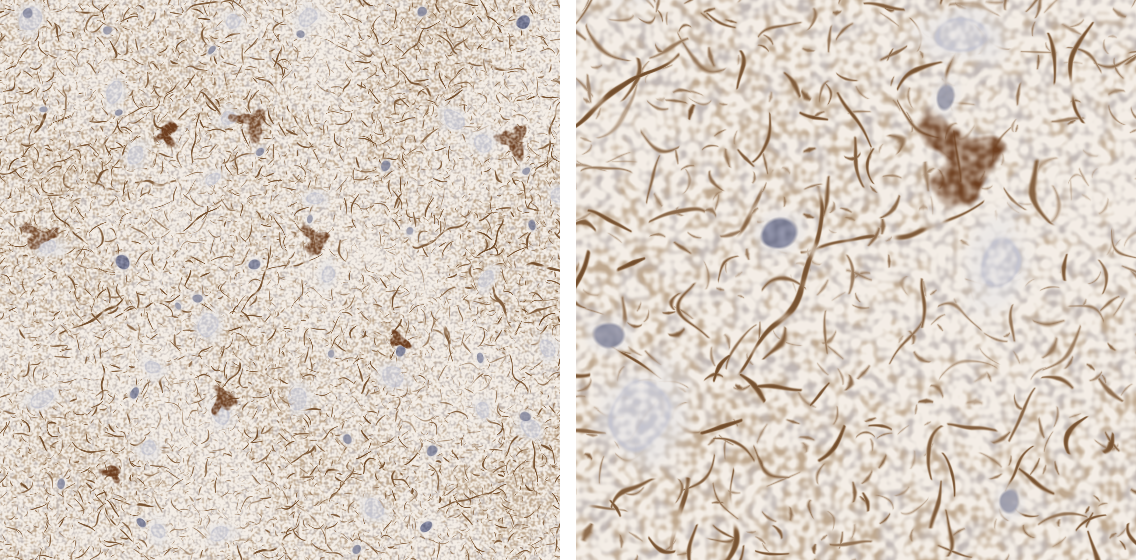
Left, the full canvas; right, a detail of the centre.
This texture is drawn by a Shadertoy shader. Its source:

```glsl
// Stained tissue section: brown wiggly fibres, blue-grey nuclei and brown cell bodies on a grainy cream ground.

const vec3 CREAM       = vec3(0.955, 0.930, 0.900);
const vec3 TAN_GRAIN   = vec3(0.750, 0.660, 0.560);
const vec3 GREY_GRAIN  = vec3(0.755, 0.720, 0.710);
const vec3 FIBRE_LIGHT = vec3(0.680, 0.550, 0.420);
const vec3 FIBRE_DARK  = vec3(0.440, 0.295, 0.165);
const vec3 SOMA_BROWN  = vec3(0.430, 0.245, 0.120);
const vec3 HALO_PALE   = vec3(0.915, 0.905, 0.905);
const vec3 NUCLEUS_PALE = vec3(0.770, 0.770, 0.815);
const vec3 NUCLEUS_DARK = vec3(0.460, 0.475, 0.580);

const float GRAIN_FREQ  = 200.0;
const float WIGGLE_FREQ = 28.0;
const float WIGGLE      = 0.012;
const float EDGE_SOFT   = 0.0012;
const float TAU         = 6.28319;

vec3 hash3(vec2 p) {
    vec3 q = fract(p.xyx * vec3(0.1031, 0.1030, 0.0973));
    q += dot(q, q.yxz + 33.33);
    return fract((q.xxy + q.yzz) * q.zyx);
}

vec2 turn(vec2 p, float angle) {
    float c = cos(angle), s = sin(angle);
    return vec2(c * p.x - s * p.y, s * p.x + c * p.y);
}

float corner(vec2 cell, vec2 offset) {
    float angle = TAU * hash3(cell).x;
    return dot(vec2(cos(angle), sin(angle)), offset);
}

// Gradient noise, about -0.7 to 0.7
float noise(vec2 p) {
    vec2 i = floor(p), f = p - i, e = vec2(1.0, 0.0);
    vec2 u = f * f * f * (f * (f * 6.0 - 15.0) + 10.0);
    return mix(mix(corner(i, f), corner(i + e, f - e), u.x),
               mix(corner(i + e.yx, f - e.yx), corner(i + e.xx, f - e.xx), u.x), u.y);
}

float edgeWidth() {
    return max(EDGE_SOFT, 0.7 / min(iResolution.x, iResolution.y));
}

// Scattered bent, tapered strokes; halfLen is in cells, width in canvas units
float fibres(vec2 p, float cells, float halfLen, float width, float keep, float seed) {
    float ink = 0.0, aa = edgeWidth();
    vec2 q = p * cells, base = floor(q);
    for (int k = 0; k < 9; k++) {
        vec2 cell = base + vec2(k % 3 - 1, k / 3 - 1);
        vec3 place = hash3(cell + seed), shape = hash3(cell + seed + 57.0);
        if (shape.z > keep) continue;
        vec2 d = turn(q - cell - place.xy, TAU * place.z);
        float len = halfLen * mix(0.3, 1.0, shape.x);
        d.y += (shape.y - 0.5) * d.x * d.x / halfLen;
        float dist = length(vec2(max(abs(d.x) - len, 0.0), d.y)) / cells;
        float w = width * mix(0.6, 1.1, place.x) * (1.0 - 0.5 * min(abs(d.x) / len, 1.0));
        float strength = mix(0.55, 1.0, fract(shape.x * 7.0 + shape.y * 5.0));
        ink = max(ink, strength * (1.0 - smoothstep(w - aa, w + aa, dist)));
    }
    return ink;
}

// Nearest scattered blob: x = signed distance, y = random value; lobes > 0 makes three corners
vec2 blobs(vec2 p, float cells, float radius, float lobes, float keep, float seed) {
    vec2 nearest = vec2(1.0, 0.0), q = p * cells, base = floor(q);
    for (int k = 0; k < 9; k++) {
        vec2 cell = base + vec2(k % 3 - 1, k / 3 - 1);
        vec3 place = hash3(cell + seed), shape = hash3(cell + seed + 31.0);
        if (shape.z > keep) continue;
        vec2 d = turn(q - cell - 0.1 - 0.8 * place.xy, TAU * place.z) / cells;
        d.y *= mix(1.0, 1.55, shape.x);
        float r = radius * mix(0.65, 1.1, shape.y);
        float dist = length(d) - r * (1.0 + lobes * cos(3.0 * atan(d.y, d.x)));
        if (dist < nearest.x) nearest = vec2(dist, shape.y);
    }
    return nearest;
}

void mainImage(out vec4 fragColor, in vec2 fragCoord) {
    vec2 p = fragCoord / min(iResolution.x, iResolution.y);
    float aa = edgeWidth();
    vec2 wiggled = p + WIGGLE * vec2(noise(p * WIGGLE_FREQ), noise(p * WIGGLE_FREQ + 50.0));
    float region = noise(p * 4.5 + 7.0) + 0.5 * noise(p * 11.0);
    float fine = noise(p * GRAIN_FREQ);
    float grain = fine + 0.6 * noise(p * GRAIN_FREQ * 0.45 + 13.0);

    // Cells
    vec2 cellP = mix(p, wiggled, 0.5);
    vec2 pale = blobs(cellP, 6.5, 0.020, 0.0, 0.62, 11.0);
    vec2 dark = blobs(cellP, 6.0, 0.0105, 0.0, 0.80, 83.0);
    vec2 soma = blobs(wiggled, 3.0, 0.024, 0.4, 0.55, 140.0);
    float halo = 1.0 - smoothstep(-0.002, 0.020, pale.x + 0.02 * noise(p * 30.0));
    halo = max(halo, 0.8 * (1.0 - smoothstep(0.002, 0.008, dark.x)));

    // Grainy ground
    float hue = smoothstep(-0.3, 0.3, noise(p * 70.0 + 21.0) + 0.5 * region);
    float amount = smoothstep(-0.35, 0.70, grain + 0.25 * region);
    vec3 color = mix(CREAM, mix(GREY_GRAIN, TAN_GRAIN, hue), amount);
    color = mix(color, HALO_PALE - 0.08 * amount, 0.75 * halo);

    // Nuclei
    float paleMask = 1.0 - smoothstep(-aa, 2.0 * aa, pale.x);
    float rim = 1.0 - smoothstep(0.0, 0.003, abs(pale.x + 0.001));
    float mottle = clamp(0.42 + 0.7 * grain + 0.35 * rim, 0.0, 1.0);
    color = mix(color, NUCLEUS_PALE, paleMask * mottle);
    float darkMask = 1.0 - smoothstep(-aa, 1.5 * aa, dark.x);
    color = mix(color, NUCLEUS_DARK + 0.16 * grain, darkMask * mix(0.6, 1.0, dark.y));

    // Fibres, thinned by region and cleared around cells
    float density = clamp(0.95 + 0.6 * region, 0.45, 1.0);
    float specks = fibres(wiggled, 70.0, 0.45, 0.0013, 0.65, 5.0);
    float twigs = fibres(wiggled, 38.0, 0.65, 0.0016, 0.75, 211.0);
    float strands = fibres(wiggled, 10.0, 0.70, 0.0021, 0.65, 307.0);
    strands *= smoothstep(-0.5, 0.1, noise(p * 55.0));
    float ink = max(max(0.75 * specks, twigs) * density, strands);
    ink *= 1.0 - 0.85 * max(halo, darkMask);
    color = mix(color, mix(FIBRE_LIGHT, FIBRE_DARK, ink), smoothstep(0.0, 0.75, ink));

    // Brown cell bodies
    float body = 1.0 - smoothstep(-0.004, 0.004, soma.x + 0.012 * noise(p * 60.0));
    body *= clamp(mix(0.95, 0.60, soma.y) + 0.5 * grain, 0.0, 1.0);
    color = mix(color, SOMA_BROWN, body);

    fragColor = vec4(clamp(color, 0.0, 1.0), 1.0);
}
```
